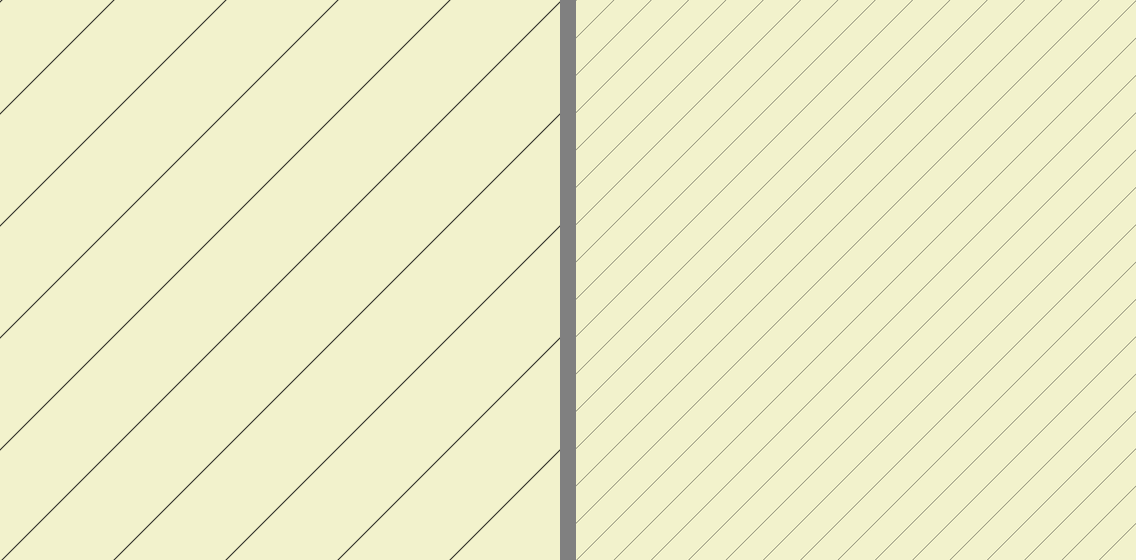
Left: one tile. Right: repeated 3 by 3.
Write a Shadertoy shader that draws this pattern.

```glsl
// Thin dark diagonal pinstripes rising to the right on a plain cream ground.

const float REPEATS    = 5.0;      // stripes across and down, whole so it tiles
const float LINE_WIDTH = 0.0018;   // stroke width, in canvas units
const float OFFSET     = 0.003125; // horizontal shift of the stripes
const vec3  GROUND     = vec3(0.95, 0.95, 0.80);
const vec3  INK        = vec3(0.21, 0.21, 0.18);

// Perpendicular distance to the nearest 45 degree stripe;
// each stripe is hinted onto the pixel grid so all stay equally crisp
float stripeDistance(vec2 p, float pixel) {
    float diagonal = p.x - p.y;
    float index = floor((diagonal - OFFSET) * REPEATS + 0.5);
    float center = index / REPEATS + OFFSET;
    float hinted = floor(center / pixel + 0.5) * pixel;
    return abs(diagonal - hinted) * inversesqrt(2.0);
}

void mainImage(out vec4 fragColor, in vec2 fragCoord) {
    vec2 uv = fragCoord / iResolution.xy;
    float pixel = 1.0 / min(iResolution.x, iResolution.y);

    // Edge coverage over one pixel
    float edge = 0.5 * LINE_WIDTH - stripeDistance(uv, pixel);
    float coverage = clamp(edge / pixel + 0.5, 0.0, 1.0);

    fragColor = vec4(mix(GROUND, INK, coverage), 1.0);
}
```
